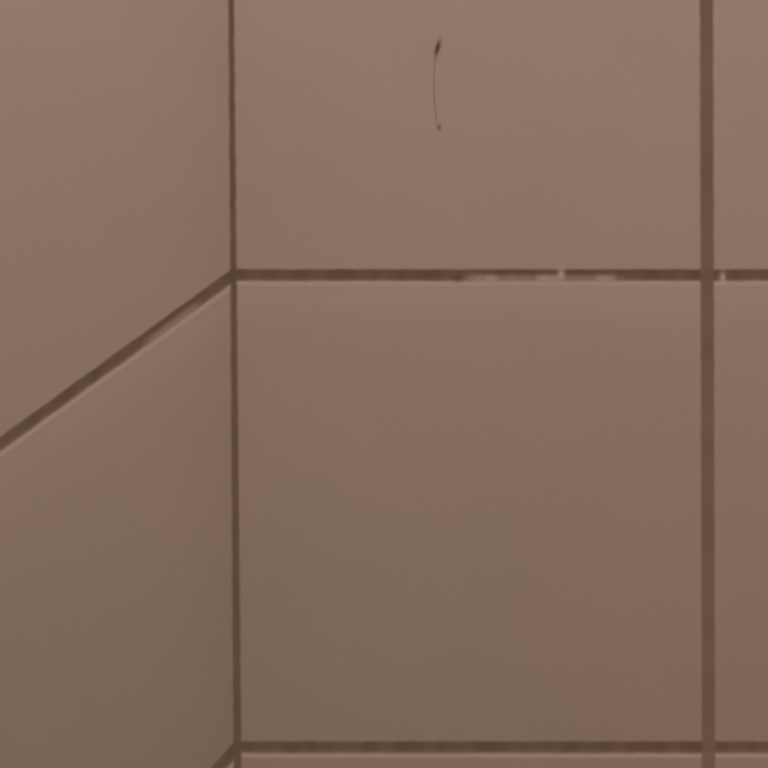
Reproduce this texture procedurally as a three.js fragment shader.

```glsl
// Inner corner of a tiled wall in dim warm light: square tiles face the viewer
// on the right, and the left wall recedes, so its grout rows fan out by slope.
// Grout is drawn from distances to the nearest joint, worn by cellular noise.
varying vec2 vUv;

const vec3 TILE_TOP = vec3(0.572, 0.476, 0.415);
const vec3 TILE_BOTTOM = vec3(0.475, 0.392, 0.335);
const vec3 GROUT_DARK = vec3(0.335, 0.250, 0.195);
const vec3 GROUT_PALE = vec3(0.405, 0.315, 0.260);
const vec3 LIP_LIGHT = vec3(0.595, 0.495, 0.435);
const vec3 CHIP_LIGHT = vec3(0.650, 0.570, 0.510);
const float ROW_TOP = 0.642;     // height of the upper joint at the corner
const float ROW_PITCH = 0.6146;  // height of one tile
const float SOFT = 0.0028;       // edge softness

vec2 hash2(vec2 p) {
  vec2 q = vec2(dot(p, vec2(127.1, 311.7)), dot(p, vec2(269.5, 183.3)));
  return fract(sin(q) * 43758.5);
}

// Distance to the nearest scattered cell point
float cellular(vec2 p) {
  vec2 cell = floor(p);
  float nearest = 1.5;
  for (int j = -1; j <= 1; j++) {
    for (int i = -1; i <= 1; i++) {
      vec2 c = cell + vec2(float(i), float(j));
      nearest = min(nearest, length(c + hash2(c) - p));
    }
  }
  return nearest;
}

// Layered sines, roughly -1 to 1
float ripple(vec2 p) {
  float sum = 0.0;
  float amp = 0.5;
  for (int i = 0; i < 4; i++) {
    sum += amp * sin(p.x + 1.7 * sin(p.y)) * cos(p.y + 0.6 * p.x);
    p = mat2(1.6, 1.2, -1.2, 1.6) * p + 2.3;
    amp *= 0.55;
  }
  return sum;
}

float band(float d, float halfWidth) {
  return 1.0 - smoothstep(halfWidth - SOFT, halfWidth + SOFT, abs(d));
}

float patchMask(float x, float center, float radius) {
  return 1.0 - smoothstep(radius * 0.5, radius, abs(x - center));
}

float spot(vec2 p, vec2 center, vec2 radius) {
  vec2 q = (p - center) / radius;
  return exp(-dot(q, q));
}

// Signed distance to the nearest row joint (x) and its index downward (y)
vec2 rowJoint(float y, float depth) {
  float pitch = ROW_PITCH + 0.40 * depth;
  float row = (ROW_TOP - 0.72 * depth - y) / pitch;
  float index = floor(row + 0.5);
  float slope = depth > 0.0 ? 0.72 + 0.40 * index : 0.0;
  return vec2((index - row) * pitch / sqrt(1.0 + slope * slope), index);
}

// Lit glaze with slow mottling and fine grain
vec3 tileColor(vec2 p, float fromCorner) {
  vec3 color = mix(TILE_BOTTOM, TILE_TOP, p.y);
  float shade = fromCorner < 0.0 ? 0.026 : 0.012;
  color -= shade * exp(-abs(fromCorner) / 0.10);
  color += vec3(0.012, 0.001, 0.0) * smoothstep(0.5, 1.0, p.x) * (1.0 - p.y);
  color += 0.004 * ripple(p * 13.0) * vec3(1.3, 0.8, 0.8);
  return color + 0.008 * (cellular(p * 150.0) - 0.45);
}

void main() {
  vec2 p = vUv;
  float fromCorner = p.x - mix(0.3092, 0.3010, p.y);
  float depth = max(-fromCorner, 0.0);
  vec3 color = tileColor(p, fromCorner);
  float wobble = 0.0007 * ripple(p * 90.0);

  // Row joints with a lit tile edge below
  vec2 row = rowJoint(p.y, depth);
  float d = row.x + wobble;
  color += vec3(0.020, 0.013, 0.012) * exp(-abs(row.x + 0.03) / 0.025) * step(row.x, 0.0);
  float grain = 1.0 - smoothstep(0.25, 0.75, cellular(vec2(p.x * 42.0, row.y * 7.0)));
  float worn = row.y == 0.0 ? max(patchMask(p.x, 0.71, 0.13), patchMask(p.x, 0.225, 0.045)) : 0.0;
  color = mix(color, LIP_LIGHT, 0.65 * band(d + 0.0115, 0.0025));
  vec3 rowColor = mix(GROUT_DARK, GROUT_PALE, 0.35 * grain + 0.5 * smoothstep(0.0, 0.008, -d));
  float wear = worn * (0.45 + 0.4 * grain) * smoothstep(0.004, -0.004, d);
  rowColor = mix(rowColor, LIP_LIGHT, wear);
  color = mix(color, rowColor, 0.95 * band(d, 0.0073));

  // Column joints: a thin corner seam, then full-width grout
  float pitch = mix(0.6135, 0.6190, p.y);
  float column = max(floor(fromCorner / pitch + 0.5), 0.0);
  float across = fromCorner - column * pitch + wobble;
  float halfWidth = column > 0.5 ? 0.0085 : mix(0.0050, 0.0034, p.y);
  vec3 columnColor = mix(GROUT_DARK, GROUT_PALE, column > 0.5 ? 0.85 : 0.25);
  columnColor += 0.014 * ripple(vec2(column, p.y * 28.0));
  color = mix(color, columnColor, 0.93 * band(across, halfWidth));

  // Chips and a stain in the upper joint
  float chips = spot(p, vec2(0.731, 0.643), vec2(0.005, 0.007)) + spot(p, vec2(0.941, 0.639), vec2(0.004, 0.007));
  color = mix(color, CHIP_LIGHT, 0.75 * min(chips, 1.0));
  color = mix(color, GROUT_DARK * 0.9, 0.7 * spot(p, vec2(0.596, 0.638), vec2(0.007, 0.005)));

  // Fine hairline with dark ends on the upper tile
  float hairX = 0.569 - 0.004 * sin((p.y - 0.835) * 29.0);
  float hair = exp(-pow((p.x - hairX) / 0.0014, 2.0)) * patchMask(p.y, 0.885, 0.065);
  float ends = spot(p, vec2(0.570 + 0.25 * (p.y - 0.938), 0.938), vec2(0.0032, 0.0095));
  ends += 0.6 * spot(p, vec2(0.572, 0.834), vec2(0.0025, 0.004));
  color = mix(color, GROUT_DARK * 0.8, min(0.22 * hair + 0.9 * ends, 1.0));

  gl_FragColor = vec4(color, 1.0);
}
```
